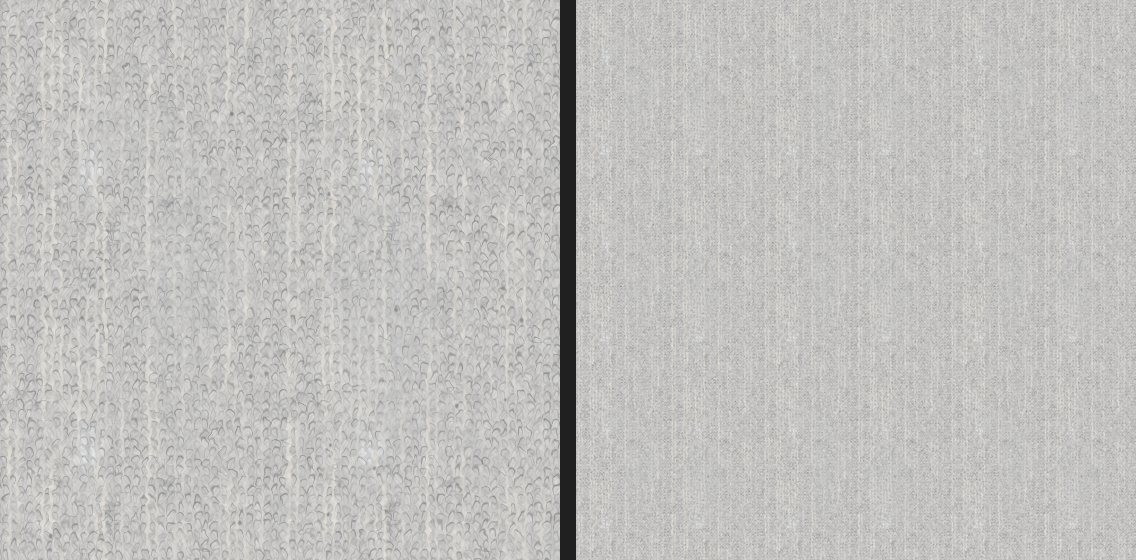
Left: one tile. Right: repeated 3 by 3.
Give the GLSL for this texture, as a WebGL 1 fragment shader.

```glsl
precision highp float;
uniform vec2 u_resolution;

const vec2 STITCHES = vec2(64.0, 60.0);     // columns and rows on the canvas
const float SWATCHES = 2.0;                 // repeats of the wear per side
const vec2 LOOP_RADIUS = vec2(0.37, 0.55);  // in stitch cells
const float RIM_WIDTH = 0.09;
const float RIM_DARKNESS = 0.17;
const float PLY_CONTRAST = 0.02;
const float FIBRE_CONTRAST = 0.10;
const float THREAD_CONTRAST = 0.05;
const float FRAY = 0.42;                    // raggedness of the loops
const float CRACK_WIDTH = 0.035;
const float SPECK_GRID = 8.0;
const vec2 WORN_CENTRE = vec2(0.33, 0.39);  // in swatch units
const vec2 WORN_RADIUS = vec2(0.08, 0.15);
const vec3 GREY_YARN = vec3(0.766, 0.768, 0.767);
const vec3 PALE_YARN = vec3(0.815, 0.813, 0.806);
const vec3 CREAM = vec3(0.862, 0.850, 0.826);
const vec3 GAP_GREY = vec3(0.770, 0.769, 0.764);
const vec3 WORN_WHITE = vec3(0.88, 0.89, 0.90);
const vec3 SOFT_GREY = vec3(0.770, 0.775, 0.779);
const vec3 DARK = vec3(0.43, 0.44, 0.46);

float hash(vec2 p) {
  return fract(sin(dot(p, vec2(127.1, 311.7))) * 43758.5453);
}

// Value noise that wraps after a whole number of lattice cells
float noise(vec2 p, vec2 period) {
  vec2 i = floor(p), f = fract(p);
  f = f * f * (3.0 - 2.0 * f);
  vec2 a = mod(i, period), b = mod(i + 1.0, period);
  return mix(mix(hash(a), hash(vec2(b.x, a.y)), f.x),
             mix(hash(vec2(a.x, b.y)), hash(b), f.x), f.y);
}

float fbm(vec2 uv, vec2 frequency) {
  float sum = 0.0, weight = 0.5;
  for (int k = 0; k < 3; k++) {
    sum += weight * noise(uv * frequency, frequency);
    frequency *= 2.0;
    weight *= 0.5;
  }
  return sum / 0.875;
}

// Displacement from two independent noises
vec2 wobble(vec2 uv, float frequency) {
  vec2 p = uv * frequency, period = vec2(frequency);
  return vec2(noise(p, period), noise(p + 7.0, period)) - 0.5;
}

// Strength of the cream yarn between two columns, in vertical runs
float paleness(float column, float height) {
  float id = mod(column, STITCHES.x / SWATCHES);
  float run = noise(vec2(id, height * 9.0), vec2(64.0, 9.0));
  return clamp((0.2 + 0.8 * hash(vec2(id, 71.0))) * (0.3 + run), 0.0, 1.0);
}

// Overlapping tilted loops, each lower row lying over the one above
vec3 knit(vec2 p, vec2 swatch, float worn, float softEdge) {
  float pale = paleness(floor(p.x + 0.5), swatch.y);
  vec3 gap = mix(GAP_GREY, CREAM, pale);
  vec3 color = gap;
  for (int j = -1; j <= 1; j++) {
    for (int i = -1; i <= 1; i++) {
      vec2 cell = floor(p) + vec2(float(i), -float(j));
      vec2 id = mod(cell, STITCHES / SWATCHES);
      float tone = hash(id + 3.7), lean = hash(id + 17.3);
      vec2 jitter = vec2(hash(id + 29.1), hash(id + 41.9)) - 0.5;
      vec2 d = p - cell - 0.5 - vec2(0.2, 0.28) * jitter;
      d.x += (lean - 0.5) * 0.6 * d.y;
      vec2 radius = LOOP_RADIUS * (0.8 + 0.4 * vec2(hash(id + 53.3), tone));
      float edge = (length(d / radius) - 1.0) * radius.x;

      vec3 yarn = mix(GREY_YARN, PALE_YARN, tone);
      yarn = mix(yarn, WORN_WHITE, worn * step(0.45, lean));
      float twist = lean < 0.5 ? -1.0 : 1.0;
      yarn += PLY_CONTRAST * sin(d.x * 15.0 + twist * d.y * 8.0 + tone * 6.3);
      yarn -= 0.035 * smoothstep(-0.2, 0.02, edge);
      color = mix(color, yarn, smoothstep(softEdge, -softEdge, edge));

      float rim = 1.0 - smoothstep(0.0, RIM_WIDTH + 0.4 * softEdge, abs(edge));
      float side = mix(0.15, 1.0, smoothstep(-0.35, 0.4, d.y + twist * d.x));
      float depth = hash(id + 67.7);
      color -= RIM_DARKNESS * rim * side * (0.15 + 0.85 * depth);
    }
  }
  // Strong pale yarn stands proud of its neighbours
  float fromGap = abs(fract(p.x + 0.5) - 0.5);
  float strip = 1.0 - smoothstep(0.12, 0.12 + 2.0 * softEdge, fromGap);
  return mix(color, gap, 0.6 * strip * smoothstep(0.35, 0.8, pale));
}

// Short dark tears that follow a ridge, limited to small patches
float cracks(vec2 swatch) {
  float ridge = abs(fbm(swatch, vec2(13.0, 15.0)) - 0.5);
  float patches = noise(swatch * 17.0 + 5.5, vec2(17.0));
  return (1.0 - smoothstep(0.0, CRACK_WIDTH, ridge)) * smoothstep(0.55, 0.9, patches);
}

// Sparse dark lint
float specks(vec2 uv, float pixel) {
  vec2 g = uv * SPECK_GRID, id = floor(g);
  vec2 centre = 0.2 + 0.6 * vec2(hash(id + 11.0), hash(id + 23.0));
  float radius = 0.012 + 0.014 * hash(id + 37.0);
  float d = length((fract(g) - centre) * vec2(1.0, 0.8)) - radius;
  float blur = pixel * SPECK_GRID;
  return smoothstep(blur, -blur, d) * step(0.8, hash(id + 5.0));
}

void main() {
  vec2 uv = gl_FragCoord.xy / u_resolution;
  float pixel = 1.0 / min(u_resolution.x, u_resolution.y);
  vec2 swatch = fract(uv * SWATCHES);

  // Uneven tension bends the grid, fray roughens each loop
  vec2 p = uv * STITCHES + 0.4 * wobble(uv, 22.0) + FRAY * wobble(uv, 110.0);

  vec2 wornOffset = (swatch - WORN_CENTRE) / WORN_RADIUS;
  float worn = 0.7 * (1.0 - smoothstep(0.3, 1.0, length(wornOffset)));
  vec3 color = knit(p, swatch, worn, pixel * STITCHES.x * 0.8);

  // Felted zones, loose threads and fine fibres
  float felt = smoothstep(0.55, 0.85, noise(uv * vec2(6.0, 4.0), vec2(6.0, 4.0)));
  color = mix(color, SOFT_GREY, 0.25 * felt * (1.0 - worn));
  float thread = abs(fbm(uv, vec2(56.0, 60.0)) - 0.5);
  color -= THREAD_CONTRAST * (0.3 - smoothstep(0.0, 0.1, thread) * 0.4 + 0.1);
  color += FIBRE_CONTRAST * (fbm(uv, vec2(120.0, 100.0)) - 0.5);

  color = mix(color, DARK, 0.3 * cracks(swatch));
  color = mix(color, DARK, 0.6 * specks(uv, pixel));
  gl_FragColor = vec4(clamp(color, 0.0, 1.0), 1.0);
}
```
